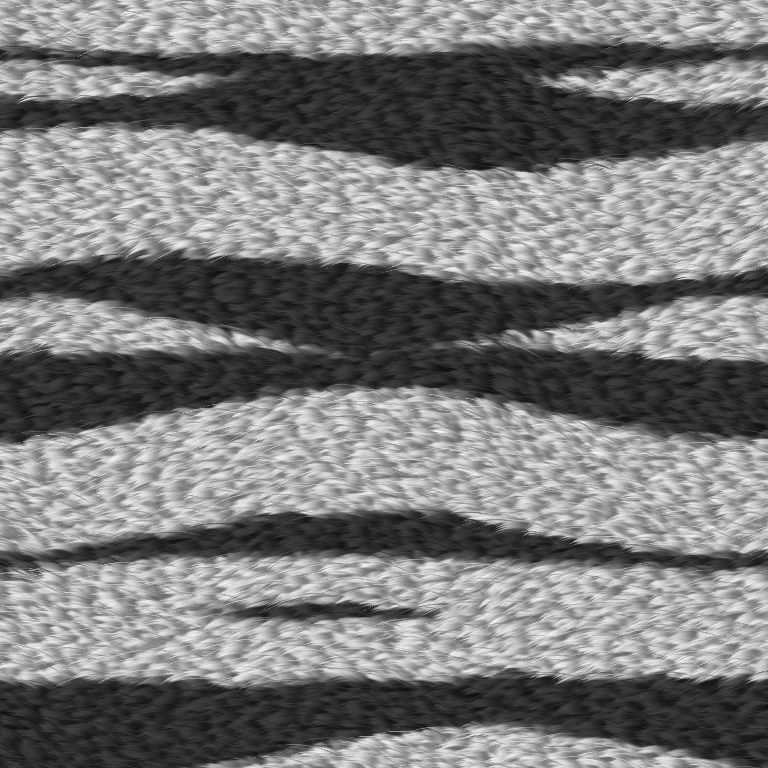
A WebGL 1 fragment shader for this texture:

```glsl
precision highp float;
uniform vec2 u_resolution;

#define TUFT_LAYERS 4
#define TUFT_PITCH vec2(0.030, 0.013)
#define TUFT_SIZE vec2(0.029, 0.0085)
#define HAIR_LAYERS 2
#define HAIR_PITCH vec2(0.056, 0.018)
#define HAIR_SIZE vec2(0.055, 0.0015)
#define CURL 0.22
#define SWAY 0.62
#define SPREAD 0.42
#define EDGE_SOFTNESS 0.006
#define LIGHT_FUR vec2(0.42, 0.94)
#define DARK_FUR vec2(0.07, 0.265)

vec2 hash2(vec2 p) {
  return fract(sin(vec2(dot(p, vec2(127.1, 311.7)), dot(p, vec2(269.5, 183.3)))) * 43758.5453);
}

float noise(vec2 p) {
  vec2 i = floor(p), f = fract(p);
  f = f * f * (3.0 - 2.0 * f);
  float low = mix(hash2(i).x, hash2(i + vec2(1.0, 0.0)).x, f.x);
  float high = mix(hash2(i + vec2(0.0, 1.0)).x, hash2(i + 1.0).x, f.x);
  return mix(low, high, f.y);
}

// One horizontal undulation per canvas width, highest at x = peak
float wave(float x, float peak) {
  return cos(6.283185 * (x - peak));
}

float between(float v, float top, float bottom) {
  return min(v - top, bottom - v);
}

float around(float v, float centre, float halfHeight) {
  return halfHeight - abs(v - centre);
}

// Signed depth inside the dark stripes, positive where the fur is dark
float stripes(vec2 p) {
  float x = p.x;
  float v = 1.0 - p.y + 0.014 * (noise(p * vec2(9.0, 15.0)) - 0.5);
  float upper = between(v, 0.064 + 0.009 * wave(x, 0.38), 0.196 + 0.030 * wave(x, 0.65));
  float upperGap = around(v, 0.106, 0.020 * (0.37 - wave(x, 0.49)));
  float middle = between(v, 0.354 + 0.016 * wave(x, 0.75), 0.540 - 0.036 * wave(x, 0.46));
  float middleGap = around(v, 0.440 + 0.016 * wave(x, 0.5), 0.021 * (0.905 - wave(x, 0.5)));
  float thin = around(v, 0.713 - 0.020 * wave(x, 0.46), 0.019 + 0.009 * wave(x, 0.46));
  float patchDepth = around(v, 0.797, 0.030 * wave(x, 0.41) - 0.016);
  float lower = between(v, 0.885 + 0.007 * wave(x, 0.35), 0.980 - 0.030 * wave(x, 0.62));
  float forked = max(min(upper, -upperGap), min(middle, -middleGap));
  return max(max(forked, lower), max(thin, patchDepth));
}

float darkness(vec2 p) {
  return smoothstep(-EDGE_SOFTNESS, EDGE_SOFTNESS, stripes(p));
}

// Curved lock of fur, root at the right, tip at the left: (tone, opacity)
vec2 lock(vec2 p, vec2 id, vec2 pitch, vec2 size, float seed) {
  vec2 place = hash2(id + seed * 17.3);
  vec2 kind = hash2(id + seed * 31.7 + 5.0);
  vec2 centre = (id + place) * pitch;
  float angle = 0.08 + SWAY * (noise(centre * vec2(6.0, 9.0)) - 0.5) + SPREAD * (kind.x - 0.5);
  float c = cos(angle), s = sin(angle);
  vec2 d = p - centre;
  vec2 q = vec2(c * d.x + s * d.y, c * d.y - s * d.x);

  float along = -q.x / size.x;
  if (abs(along) > 1.0) return vec2(0.0);
  float t = 0.5 + 0.5 * along;
  q.y += CURL * size.x * (along * along - 0.3);
  float across = q.y / (size.y * (1.0 - 0.6 * t));
  if (abs(across) > 1.0) return vec2(0.0);

  // Fine strands with ragged tips
  float strand = noise(vec2(across * 3.5 + kind.y * 50.0, t * 1.5 + place.x * 30.0));
  float tip = 0.7 + 0.3 * strand;
  float opacity = smoothstep(0.0, 0.25, t) * (1.0 - smoothstep(tip - 0.3, tip, t));
  opacity *= 1.0 - smoothstep(0.35, 1.0, abs(across));

  float dark = darkness(centre + vec2(0.0, 0.008 * (kind.y - 0.5)));
  vec2 tones = mix(LIGHT_FUR, DARK_FUR, dark);
  float tone = mix(tones.x, tones.y, smoothstep(0.05, 0.6, t));
  tone *= (0.88 + 0.16 * strand) * (0.92 + 0.1 * kind.y);
  return vec2(tone, opacity * mix(1.0, 0.85, dark));
}

// Paints one layer of locks over the tone, in a fixed overlap order
float paintLayer(float tone, vec2 p, vec2 pitch, vec2 size, float seed, float cover) {
  vec2 shifted = floor(p / pitch);
  for (int j = -2; j <= 2; j++) {
    for (int i = -1; i <= 1; i++) {
      vec2 fur = lock(p, shifted + vec2(float(i), float(j)), pitch, size, seed);
      tone = mix(tone, fur.x, fur.y * cover);
    }
  }
  return tone;
}

void main() {
  vec2 p = gl_FragCoord.xy / u_resolution;

  // Shadowed undercoat, then tufts, then long guard hairs
  float tone = mix(LIGHT_FUR.x, DARK_FUR.x, darkness(p));
  for (int k = 0; k < TUFT_LAYERS; k++) {
    tone = paintLayer(tone, p, TUFT_PITCH, TUFT_SIZE, float(k) + 1.0, 0.9);
  }
  for (int k = 0; k < HAIR_LAYERS; k++) {
    tone = paintLayer(tone, p, HAIR_PITCH, HAIR_SIZE, float(k) + 11.0, 0.6);
  }
  gl_FragColor = vec4(vec3(clamp(tone, 0.0, 1.0)), 1.0);
}
```
